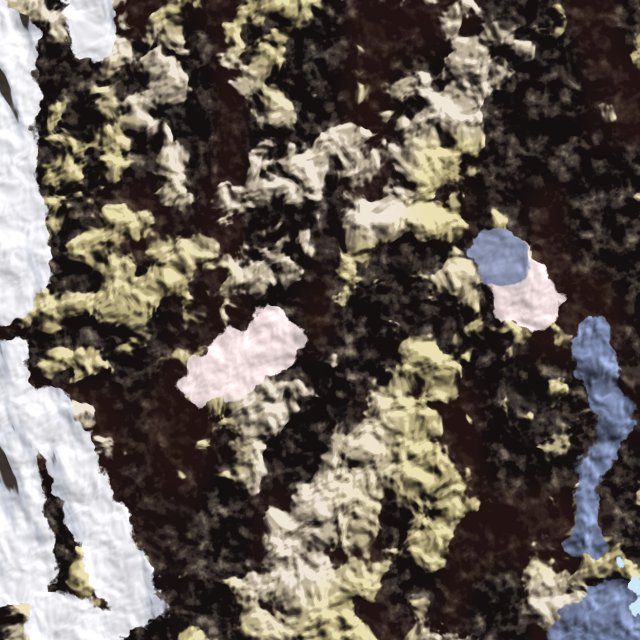
A WebGL 2 fragment shader for this texture:

```glsl
#version 300 es
precision highp float;
// Rough tree bark: crumbly lichen crust, dark crevices, pale peeling plates.

uniform vec2 u_resolution;
out vec4 fragColor;

const vec3 SHADOW = vec3(0.075, 0.058, 0.060);
const vec3 BROWN  = vec3(0.24, 0.21, 0.19);
const vec3 STONE  = vec3(0.48, 0.44, 0.38);
const vec3 TAN    = vec3(0.74, 0.69, 0.60);
const vec3 CREAM  = vec3(0.94, 0.90, 0.84);
const vec3 WHITE  = vec3(0.95, 0.95, 0.97);
const vec3 PINK   = vec3(0.90, 0.83, 0.83);
const vec3 BLUE   = vec3(0.40, 0.44, 0.55);
const vec3 OLIVE  = vec3(0.98, 0.98, 0.82);
const vec3 RUST   = vec3(0.17, 0.085, 0.075);

const float CRUMB_FREQ = 23.0;   // lichen lumps per canvas height
const float WARP = 0.016;        // distortion of the lumps
const float RELIEF = 3.4;        // strength of the slanted light
const vec2 LIGHT = vec2(0.0045, 0.0065);
const float RIDGE_GAIN = 0.17;
const float CREVICE_GAIN = 0.30;
const float CRUST_LEVEL = 0.015;
const float RAGGED = 0.045;      // roughness of plate outlines

float hash(vec2 p) {
  vec3 q = fract(vec3(p.xyx) * 0.1031);
  q += dot(q, q.yzx + 33.33);
  return fract((q.x + q.y) * q.z);
}

float noise(vec2 p) {
  vec2 i = floor(p), f = fract(p);
  f = f * f * (3.0 - 2.0 * f);
  return mix(mix(hash(i), hash(i + vec2(1, 0)), f.x),
             mix(hash(i + vec2(0, 1)), hash(i + vec2(1, 1)), f.x), f.y);
}

float fbm(vec2 p) {
  float sum = 0.0, amp = 0.53;
  for (int i = 0; i < 4; i++) {
    sum += amp * noise(p);
    p = mat2(0.8, 0.6, -0.6, 0.8) * p * 2.03 + 17.3;
    amp *= 0.5;
  }
  return sum;
}

float crumbs(vec2 p) {
  vec2 w = vec2(noise(p * 31.0 + 5.0), noise(p * 31.0 + 60.0)) - 0.5;
  return fbm((p + WARP * w) * CRUMB_FREQ + 100.0);
}

// Distance to a segment with round ends.
float capsule(vec2 p, vec2 a, vec2 b, float r) {
  vec2 d = b - a;
  return length(p - a - d * clamp(dot(p - a, d) / dot(d, d), 0.0, 1.0)) - r;
}

// Soft band, one on the segment and zero at distance r.
float band(vec2 p, vec2 a, vec2 b, float r) {
  return 1.0 - smoothstep(0.25 * r, r, capsule(p, a, b, 0.0));
}

float cover(float d) { return 1.0 - smoothstep(-0.003, 0.003, d); }

float ridges(vec2 p) {
  float m = band(p, vec2(0.43, 0.97), vec2(0.40, 0.60), 0.12);
  m = max(m, band(p, vec2(0.80, 0.96), vec2(0.55, 0.62), 0.11));
  m = max(m, band(p, vec2(0.68, 0.63), vec2(0.71, 0.47), 0.09));
  m = max(m, band(p, vec2(0.64, 0.38), vec2(0.46, 0.03), 0.12));
  return max(m, band(p, vec2(0.83, 0.42), vec2(0.86, 0.04), 0.07));
}

float crevices(vec2 p) {
  float m = band(p, vec2(0.21, 0.36), vec2(0.30, 0.08), 0.10);
  m = max(m, band(p, vec2(0.47, 0.66), vec2(0.54, 0.36), 0.10));
  m = max(m, band(p, vec2(0.62, 0.56), vec2(0.56, 0.42), 0.09));
  m = max(m, band(p, vec2(0.85, 0.95), vec2(0.92, 0.62), 0.19));
  m = max(m, band(p, vec2(0.79, 0.40), vec2(0.78, 0.05), 0.10));
  m = max(m, band(p, vec2(0.35, 1.00), vec2(0.36, 0.66), 0.06));
  m = max(m, band(p, vec2(0.51, 0.93), vec2(0.64, 0.95), 0.08));
  return max(m, band(p, vec2(0.97, 0.48), vec2(0.98, 0.18), 0.07));
}

vec3 ramp(float t) {
  vec3 c = mix(SHADOW, BROWN, smoothstep(0.05, 0.28, t));
  c = mix(c, STONE, smoothstep(0.25, 0.50, t));
  c = mix(c, TAN, smoothstep(0.46, 0.72, t));
  return mix(c, CREAM, smoothstep(0.72, 1.0, t));
}

void main() {
  vec2 p = gl_FragCoord.xy / u_resolution.y;
  vec2 bent = p + 0.06 * (vec2(noise(p * 9.0), noise(p * 9.0 + 40.0)) - 0.5);
  float h = crumbs(p);
  float relief = RELIEF * (h - crumbs(p + LIGHT));
  float fine = fbm(p * 60.0 + 9.0);

  // Lichen crust over dark, slightly rusty wood
  float mass = h - 0.5 + RIDGE_GAIN * ridges(bent) - CREVICE_GAIN * crevices(bent);
  float crust = smoothstep(CRUST_LEVEL - 0.05, CRUST_LEVEL + 0.05, mass);
  vec3 lichen = ramp(0.53 + 0.9 * mass + relief + 0.35 * (fine - 0.5));
  lichen *= mix(vec3(1.0), OLIVE, smoothstep(0.35, 0.7, noise(p * 7.0 + 3.0)));
  vec3 wood = ramp(0.04 + 0.9 * max(fine - 0.42, 0.0) + 0.4 * relief);
  wood = mix(wood, RUST, 0.6 * smoothstep(0.5, 0.85, noise(p * vec2(14.0, 6.0))));
  vec3 color = mix(wood, lichen, crust);

  // Shaded blue bark along the lower right
  float edge = RAGGED * (fbm(p * 26.0 + 70.0) - 0.5) + 0.02 * (fine - 0.5);
  float strip = capsule(bent, vec2(0.94, 0.49), vec2(0.93, 0.14), 0.020);
  strip = min(strip, capsule(p, vec2(0.97, 0.04), vec2(0.91, -0.02), 0.065));
  color = mix(color, BLUE * (0.82 + 0.5 * fine + relief), cover(strip + edge));
  float glint = capsule(p, vec2(0.97, 0.12), vec2(1.01, 0.07), 0.018);
  color = mix(color, vec3(0.80, 0.91, 0.98), cover(glint + 1.5 * edge));

  // Two raised pink plates, one partly in shade
  float plate = capsule(p, vec2(0.33, 0.41), vec2(0.43, 0.475), 0.045);
  plate = min(plate, capsule(p, vec2(0.78, 0.60), vec2(0.82, 0.53), 0.047));
  float shade = cover(length(p - vec2(0.775, 0.60)) - 0.05 + 0.5 * edge);
  vec3 plateColor = mix(PINK, BLUE * 1.2, 0.85 * shade);
  plateColor *= 0.90 + 0.25 * fine + 0.35 * relief;
  color = mix(color, plateColor, cover(plate + edge));

  // Sunlit white bark on the left, split by thin cracks
  float bark = capsule(p, vec2(-0.02, 0.92), vec2(-0.005, 0.57), 0.075);
  bark = min(bark, capsule(p, vec2(-0.01, 0.42), vec2(0.03, 0.10), 0.055));
  bark = min(bark, capsule(p, vec2(0.08, 0.35), vec2(0.21, 0.06), 0.042));
  bark = min(bark, capsule(p, vec2(0.07, 0.04), vec2(0.16, 0.01), 0.040));
  bark = min(bark, capsule(p, vec2(0.14, 1.00), vec2(0.15, 0.94), 0.035));
  float streak = fbm(vec2(p.x * 30.0 + p.y * 9.0, p.y * 8.0) + 20.0);
  vec3 barkColor = mix(WHITE, vec3(0.70, 0.72, 0.77), smoothstep(0.50, 0.78, streak));
  barkColor = mix(barkColor, BROWN, smoothstep(0.69, 0.76, streak));
  color = mix(color, barkColor * (0.97 + 0.3 * relief), cover(bark + edge));

  fragColor = vec4(clamp(color, 0.0, 1.0), 1.0);
}
```
